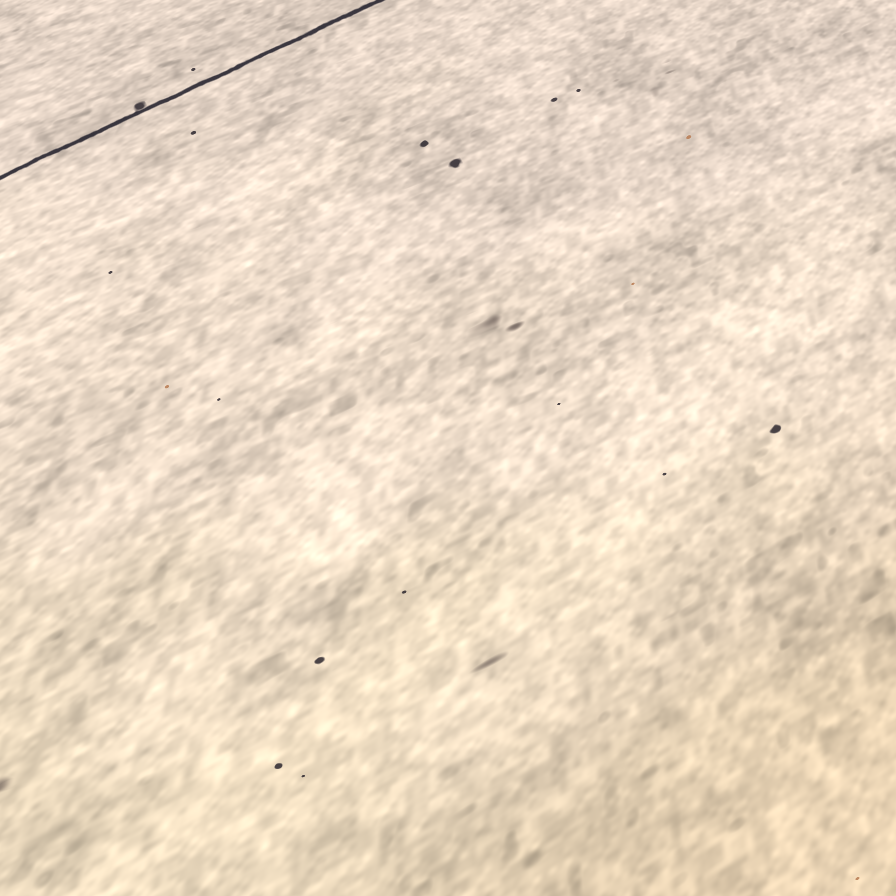
This texture is drawn by a three.js fragment shader. Its source:

```glsl
// Sunlit, weathered cream concrete seen at a slant, with one dark joint.
// Layered noise in a tilted perspective gives grain and blotches; loops
// scatter small dark pits and clusters of streaky stains over it.
varying vec2 vUv;

const vec3 WARM_CREAM = vec3(0.925, 0.855, 0.745);
const vec3 PALE_PINK = vec3(0.945, 0.875, 0.800);
const vec3 DULL_BEIGE = vec3(0.890, 0.825, 0.770);
const vec3 TAN = vec3(0.880, 0.785, 0.655);
const vec3 STAIN = vec3(0.400, 0.350, 0.330);
const vec3 PIT = vec3(0.170, 0.150, 0.180);
const vec3 RUST = vec3(0.720, 0.480, 0.320);
const vec3 JOINT = vec3(0.170, 0.160, 0.200);

const float HORIZON = 2.2;        // height at which the ground vanishes
const float FORESHORTEN = 2.6;
const float GROUND_SHEAR = 0.7;   // tilts the grain up to the right
const float GRAIN_SCALE = 115.0;
const float GRAIN_CONTRAST = 0.27;
const float BLOTCH_CONTRAST = 0.20;
const float JOINT_START = 0.802;
const float JOINT_SLOPE = 0.466;
const float JOINT_HALF_WIDTH = 0.0021;
const int PIT_COUNT = 20;
const int CLUSTER_COUNT = 14;

float hash(vec2 p) {
  vec3 q = fract(p.xyx * 0.1031);
  q += dot(q, q.yzx + 33.33);
  return fract((q.x + q.y) * q.z);
}

float noise(vec2 p) {
  vec2 cell = floor(p);
  vec2 f = fract(p);
  f = f * f * (3.0 - 2.0 * f);
  float low = mix(hash(cell), hash(cell + vec2(1.0, 0.0)), f.x);
  float high = mix(hash(cell + vec2(0.0, 1.0)), hash(cell + 1.0), f.x);
  return mix(low, high, f.y);
}

float fbm(vec2 p) {
  float sum = 0.0;
  float weight = 0.5;
  for (int i = 0; i < 4; i++) {
    sum += weight * noise(p);
    p = mat2(1.6, 1.2, -1.2, 1.6) * p + 7.3;
    weight *= 0.5;
  }
  return sum / 0.9375;
}

// Screen to slanted ground: cells shrink and flatten towards the top.
vec2 groundPoint(vec2 uv) {
  vec2 ground = vec2(uv.x - 0.5, FORESHORTEN) / (HORIZON - uv.y);
  ground.y -= GROUND_SHEAR * ground.x;
  return ground;
}

vec2 scatter(float id, float seed) {
  return vec2(hash(vec2(id, seed)), hash(vec2(seed + 5.0, id)));
}

// Offset turned so that x runs along the grain.
vec2 alongGrain(vec2 offset) {
  return mat2(0.92, -0.39, 0.39, 0.92) * offset;
}

void main() {
  vec2 uv = vUv;
  vec2 ground = groundPoint(uv);

  // Broad colour: warm below, pale in the middle, duller above
  float drift = fbm(ground * 5.0 + 3.0);
  float height = uv.y + 0.5 * (drift - 0.5);
  vec3 color = mix(WARM_CREAM, PALE_PINK, smoothstep(0.15, 0.55, height));
  color = mix(color, DULL_BEIGE, smoothstep(0.55, 0.95, height));
  color = mix(color, TAN, 0.6 * smoothstep(0.7, 1.4, uv.x + 0.5 - uv.y));

  // Blotches and grain
  float blotch = fbm(ground * 14.0 + 21.0);
  float coarse = noise(ground * GRAIN_SCALE);
  float fine = noise(ground * GRAIN_SCALE * 2.1 + 9.0);
  float grain = 0.6 * coarse + 0.4 * fine - 0.5;
  float fleck = smoothstep(0.66, 0.95, noise(ground * GRAIN_SCALE * 0.8 + 40.0));
  color *= 1.0 + BLOTCH_CONTRAST * (blotch - 0.5) + GRAIN_CONTRAST * grain;
  color *= 1.0 - 0.12 * fleck * smoothstep(0.65, 0.35, blotch);

  // Streaky stain clusters
  float cluster = 0.0;
  for (int i = 0; i < CLUSTER_COUNT; i++) {
    float id = float(i);
    vec2 offset = alongGrain(uv - scatter(id, 11.0));
    offset *= mix(vec2(18.0, 45.0), vec2(36.0, 85.0), hash(vec2(id, 31.0)));
    cluster += exp(-dot(offset, offset)) * mix(0.5, 1.1, hash(vec2(id, 47.0)));
  }
  cluster = min(cluster, 1.1);
  float streak = noise(ground * vec2(62.0, 105.0) + 60.0);
  float stain = smoothstep(0.72, 0.98, 0.75 * streak + 0.3 * cluster);
  color *= 1.0 - 0.09 * cluster;
  color = mix(color, STAIN, 0.8 * stain);

  // Pits, a few of them rusty
  float wobble = noise(uv * 230.0) - 0.5;
  for (int i = 0; i < PIT_COUNT; i++) {
    float id = float(i);
    vec2 offset = alongGrain(uv - scatter(id, 73.0)) * vec2(1.0, 1.7);
    float size = hash(vec2(id, 83.0));
    float radius = mix(0.0022, 0.0085, size * size * size);
    float pit = 1.0 - smoothstep(0.65, 1.3, length(offset) / radius + 0.6 * wobble);
    vec3 pitColor = mix(PIT, RUST, step(0.8, hash(vec2(id, 97.0))));
    color = mix(color, pitColor, 0.85 * pit);
  }

  // Joint
  float rise = uv.y - JOINT_START - JOINT_SLOPE * uv.x;
  float gap = abs(rise + 0.002 * (noise(uv * 45.0) - 0.5)) / length(vec2(1.0, JOINT_SLOPE));
  float joint = 1.0 - smoothstep(0.5, 1.5, gap / JOINT_HALF_WIDTH + 0.4 * wobble);
  color = mix(color, JOINT, 0.92 * joint);

  gl_FragColor = vec4(color, 1.0);
}
```
